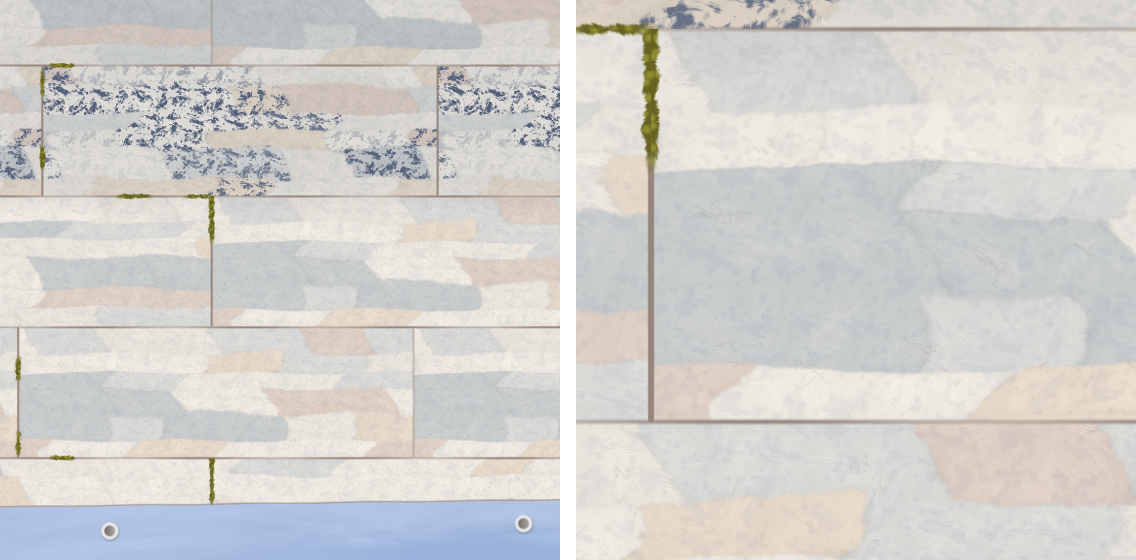
Left, the full canvas; right, a detail of the centre.
Write a Shadertoy shader that draws this texture.

```glsl
const float ROW_HEIGHT = 0.2337, TILE_WIDTH = 0.706, TOP_LINE = 0.883;
const float STRIPS = 6.0, BRICKS = 4.2;
const float JOINT_WIDTH = 0.0018, MOSS_WIDTH = 0.0055, MOSS_LIMIT = 0.4;
const float EYELET_FIRST = 0.196, EYELET_STEP = 0.739;
const float EYELET_RADIUS = 0.0125, EYELET_RIM = 0.0042;
const vec3 STONE[7] = vec3[7](
    vec3(0.93, 0.91, 0.88), vec3(0.92, 0.90, 0.87), vec3(0.91, 0.89, 0.86),
    vec3(0.85, 0.85, 0.84), vec3(0.79, 0.80, 0.80),
    vec3(0.87, 0.81, 0.77), vec3(0.90, 0.85, 0.79));
const vec3 SLATE = vec3(0.40, 0.44, 0.53);
const vec3 JOINT = vec3(0.56, 0.49, 0.45);
const vec3 MOSS = vec3(0.42, 0.41, 0.14);
const vec3 BAND = vec3(0.69, 0.76, 0.89);
const vec3 BAND_FOLD = vec3(0.55, 0.66, 0.84);
const vec3 EYELET = vec3(0.90, 0.90, 0.90);
const vec3 EYELET_HOLE = vec3(0.56, 0.54, 0.53);

float hash(vec2 p) {
    p = fract(p * vec2(0.1031, 0.1137) + 0.317);
    p += dot(p, p.yx + 33.33);
    return fract((p.x + p.y) * p.x * 17.3);
}

// Warped, layered sines, about -1 to 1
float layers(vec2 p) {
    float sum = 0.0, amp = 0.6;
    for (int i = 0; i < 5; i++) {
        p = mat2(1.6, 1.2, -1.2, 1.6) * p + sin(p.yx * 1.3 + 2.0);
        sum += amp * sin(p.x) * sin(p.y);
        amp *= 0.68;
    }
    return sum;
}

// Cellular noise: nearest and second nearest distance
vec2 cellular(vec2 p) {
    vec2 near = vec2(9.0);
    for (int k = 0; k < 9; k++) {
        vec2 cell = floor(p) + vec2(k % 3 - 1, k / 3 - 1);
        float d = length(cell + vec2(hash(cell), hash(cell + 57.0)) - p);
        near = d < near.x ? vec2(d, near.x) : vec2(near.x, min(near.y, d));
    }
    return near;
}

// Stone colour, with the amount of dark mottling in alpha
vec4 brick(vec2 id, float aged) {
    float slate = smoothstep(0.35, 0.85, hash(id + 23.0));
    return vec4(STONE[int(hash(id) * 6.999)], 0.1 + aged * slate);
}

// One course of bricks with jittered, slanted ends
vec4 course(float strip, float u, float slant, float seed, float aged, float soft) {
    strip = clamp(strip, 0.0, STRIPS - 1.0);
    float x = u * BRICKS + hash(vec2(strip, seed)) + slant;
    vec2 id = vec2(floor(x) + 31.0 * seed, strip);
    float gap = fract(x) - 0.15 - 0.7 * hash(id + 7.0);
    vec4 stone = mix(brick(id - vec2(1, 0), aged), brick(id, aged), smoothstep(-soft, soft, gap));
    stone.rgb -= 0.035 * exp(-abs(gap) * 70.0);
    return stone;
}

vec3 wall(vec2 p, float px) {
    // Staggered tiles, numbered from the top line down
    float down = (TOP_LINE - p.y) / ROW_HEIGHT, row = floor(down), v = fract(down);
    bool odd = mod(row, 2.0) > 0.5;
    float across = (p.x - (odd ? 0.378 : 0.0755 - 0.0215 * row)) / TILE_WIDTH;
    float column = floor(across), u = fract(across);
    float aged = row == 0.0 ? 1.0 : 0.0;
    float seed = aged > 0.0 ? 1.0 : (odd && column < 0.0 ? 3.0 : 2.0) + (row == 3.0 ? 4.0 : 0.0);
    vec2 q = vec2(u * TILE_WIDTH, v * ROW_HEIGHT) + seed * vec2(1.7, 2.3);

    // Uneven courses within a tile
    float rough = layers(q * 34.0), fine = layers(q * vec2(62.0, 85.0));
    float s = v * STRIPS + 0.22 * sin(v * 11.0 + seed) + 0.09 * sin(u * 17.0 + seed + v * 6.0) + 0.05 * rough;
    float lower = floor(s - 0.5), f = fract(s - 0.5) - 0.5, soft = 0.03 + px * 20.0;
    float slant = 0.12 * sin(s * 2.0 + seed) + 0.02 * fine;
    vec4 stone = mix(course(lower, u, slant, seed, aged, soft * 0.5),
                     course(lower + 1.0, u, slant, seed, aged, soft * 0.5), smoothstep(-soft, soft, f));
    vec3 color = stone.rgb - 0.035 * exp(-abs(f) * 24.0) * smoothstep(-0.5, 0.6, rough);

    // Mottling, veins and pits
    vec2 cells = cellular(q * vec2(19.0, 27.0) + 0.35 * fine);
    float vein = (1.0 - smoothstep(0.0, 0.06, cells.y - cells.x)) * smoothstep(0.0, 0.5, rough);
    float pits = 1.0 - smoothstep(0.08, 0.5, cellular(q * 125.0).x);
    color += vec3(0.022, 0.02, 0.018) * rough + 0.014 * fine - 0.045 * vein;
    color = mix(color, SLATE, stone.a * smoothstep(-0.35, 0.65, fine + 0.5 * pits - 0.25));
    color *= mix(vec3(1.01), vec3(0.94, 0.95, 0.96), smoothstep(0.60, 0.68, p.y));

    // Joints of varying strength
    float dx = min(u, 1.0 - u) * TILE_WIDTH, dy = min(v, 1.0 - v) * ROW_HEIGHT;
    float edge = column + step(0.5, u), line = row + step(0.5, v);
    float upright = edge > 0.5 && row > 0.5 || row < -0.5 ? 0.4 : 0.9;
    float flat_ = 0.65 + 0.25 * sin(p.x * 23.0 + line * 2.0);
    float joint = max(upright * (1.0 - smoothstep(JOINT_WIDTH - px, JOINT_WIDTH + px, dx)),
                      flat_ * (1.0 - smoothstep(0.0, JOINT_WIDTH + px, dy)));
    color = mix(color, JOINT, joint);

    // Moss clumps along the left joints
    float clump = MOSS_WIDTH * (0.75 + 0.45 * layers(p * 80.0));
    float upMoss = odd ? 1.0 - smoothstep(0.3, 0.38, v) : smoothstep(0.4, 0.8, sin(v * 11.0 + 0.1 - row));
    float reach = line == 1.0 ? 0.095 : 0.025, center = line == 1.0 ? 0.29 : 0.11;
    float flatMoss = (1.0 - smoothstep(0.8, 1.0, abs(p.x - center) / reach)) * smoothstep(-0.3, 0.5, cos(52.0 * (p.x - 0.36)));
    upMoss *= step(0.0, row);
    flatMoss *= line == 2.0 ? 0.0 : 1.0;
    float moss = max(upMoss * (1.0 - smoothstep(clump - 0.002, clump + px, dx)),
                     flatMoss * (1.0 - smoothstep(clump * 0.8 - 0.002, clump * 0.8 + px, dy)));
    return mix(color, MOSS * (0.95 + 0.4 * pits), moss * step(p.x, MOSS_LIMIT));
}

vec3 band(vec2 p, float top, float px) {
    // Soft folds, deeper at the lower right
    float fold = layers(p * vec2(5.0, 24.0));
    float depth = smoothstep(0.045, 0.0, p.y - 0.025 * p.x + 0.012 * fold);
    vec3 color = mix(BAND + 0.018 * fold, BAND_FOLD, 0.65 * depth * smoothstep(0.1, 0.9, p.x));
    for (int i = 0; i < 2; i++) {
        float x = EYELET_FIRST + float(i) * EYELET_STEP;
        vec2 d = p - vec2(x, 0.052 + 0.0176 * (x - EYELET_FIRST));
        float r = length(d);
        color *= 1.0 - 0.22 * (1.0 - smoothstep(0.012, 0.02, length(d + vec2(-0.001, 0.002))));
        color = mix(color, EYELET_HOLE + 12.0 * d.x, 1.0 - smoothstep(-px, px, r - EYELET_RADIUS));
        color = mix(color, EYELET, 1.0 - smoothstep(-px, px, abs(r - EYELET_RADIUS) - EYELET_RIM * 0.7));
    }
    return color;
}

void mainImage(out vec4 fragColor, in vec2 fragCoord) {
    vec2 p = fragCoord / iResolution.y;
    float px = 1.0 / iResolution.y;
    float top = 0.0938 + 0.0132 * p.x + 0.0006 * sin(p.x * 31.0);
    vec3 color = wall(p, px);
    color = mix(color, JOINT, 0.75 * (1.0 - smoothstep(0.0, 0.004, p.y - top)));
    color = mix(band(p, top, px), color, smoothstep(-px, px, p.y - top));
    fragColor = vec4(clamp(color, 0.0, 1.0), 1.0);
}
```
